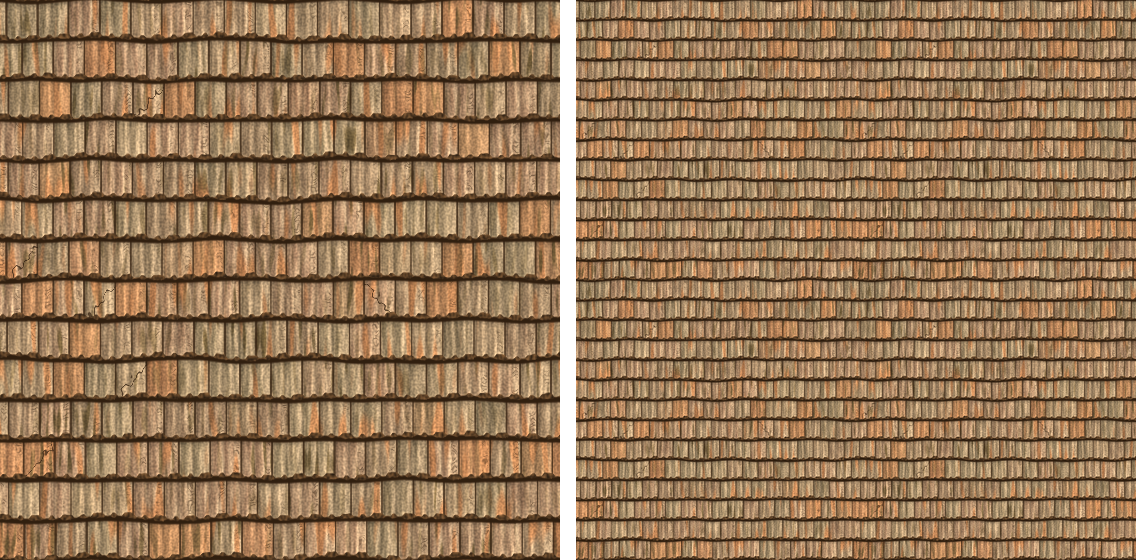
Left: one tile. Right: repeated 2 by 2.
Give the GLSL for this texture, as a Shadertoy shader.

```glsl
// Weathered clay roof: 14 overlapping courses of 18 fluted tiles, staggered by half a tile.
// Each tile has a rib profile that drives its shading and its scalloped lower edge;
// hashes vary the tiles and wrapping gradient noise adds streaks, moss, grain and cracks.

const vec2 GRID = vec2(18.0, 14.0);
const vec3 SHADOW = vec3(0.19, 0.12, 0.06);
const vec3 FACE = vec3(0.37, 0.26, 0.155);
const vec3 OLIVE = vec3(0.64, 0.55, 0.41);
const vec3 ROSE = vec3(0.70, 0.54, 0.41);
const vec3 PALE = vec3(0.79, 0.67, 0.52);
const vec3 ORANGE = vec3(0.79, 0.52, 0.32);
const vec3 MOSS = vec3(0.42, 0.34, 0.20);

vec2 hash22(vec2 p) {
    vec3 q = fract(p.xyx * vec3(0.1031, 0.1030, 0.0973));
    q += dot(q, q.yzx + 33.33);
    return fract((q.xx + q.yz) * q.zy);
}

float cornerGradient(vec2 cell, vec2 offset, vec2 period) {
    float angle = 6.2832 * hash22(mod(cell, period)).x;
    return dot(vec2(cos(angle), sin(angle)), offset);
}

// Gradient noise over the grid; scale * GRID must be whole so that it wraps
float wrapNoise(vec2 p, vec2 scale) {
    vec2 period = GRID * scale;
    p *= scale;
    vec2 i = floor(p), f = fract(p);
    vec2 w = f * f * f * (f * (f * 6.0 - 15.0) + 10.0);
    vec2 e = vec2(1.0, 0.0);
    float low = mix(cornerGradient(i, f, period),
                    cornerGradient(i + e.xy, f - e.xy, period), w.x);
    float high = mix(cornerGradient(i + e.yx, f - e.yx, period),
                     cornerGradient(i + e.xx, f - e.xx, period), w.x);
    return mix(low, high, w.y);
}

// Height across one tile: thin lip, middle rib, broad right rib
float ribHeight(float u) {
    float lip = 0.7 * (1.0 - smoothstep(0.02, 0.11, u));
    float middle = 0.8 * (smoothstep(0.25, 0.36, u) - smoothstep(0.40, 0.51, u));
    return max(max(lip, middle), smoothstep(0.62, 0.75, u));
}

float lineMask(float d, float halfWidth, float blur) {
    return 1.0 - smoothstep(halfWidth - blur * 0.5, halfWidth + blur, abs(d));
}

// Fired clay with streaks, orange patches, moss and grain
vec3 clayColor(vec2 q, float rib, vec2 tone, vec2 wear) {
    float streak = wrapNoise(q, vec2(9.0, 1.5));
    float grain = wrapNoise(q, vec2(14.0, 16.0));
    float patches = wrapNoise(q, vec2(3.0, 0.5));
    vec3 color = mix(OLIVE, ROSE, smoothstep(0.15, 0.85, tone.y));
    color = mix(color, PALE, clamp(0.15 + 0.4 * rib + 0.7 * streak, 0.0, 0.85));
    float orange = smoothstep(0.16, 0.40, patches) + 0.75 * smoothstep(0.88, 0.93, wear.x);
    color = mix(color, ORANGE, 0.8 * min(orange, 1.0));
    float moss = smoothstep(0.08, 0.42, wrapNoise(q + 3.0, vec2(6.0, 1.0)));
    color = mix(color, MOSS, moss * mix(0.25, 0.9, wear.y * wear.y));
    return color * (0.93 + 0.14 * tone.x + 0.28 * grain + 0.2 * streak);
}

// Fine crazing on the broad rib, plus a rare long crack
float crackMask(vec2 q, vec2 local, vec2 tone, vec2 wear, vec2 px) {
    float u = local.x, v = local.y;
    float bend = wrapNoise(q, vec2(5.0));
    float strip = smoothstep(0.72, 0.76, u) * (1.0 - smoothstep(0.91, 0.96, u));
    float rungs = lineMask(fract(v * 9.0 + 1.6 * bend + tone.x) - 0.5, 0.10, 9.0 * px.y);
    float broken = smoothstep(-0.15, 0.15, wrapNoise(q + 7.0, vec2(4.0)));
    float upright = lineMask(u - 0.77 - 0.06 * bend, 0.012, px.x);
    float crazing = max(rungs * strip, upright * 0.6) * broken * smoothstep(0.1, 0.6, tone.y);
    float slant = (u - 0.5) * mix(-0.9, 0.9, step(0.5, wear.y));
    float split = lineMask(v - 0.45 - slant - 0.3 * bend, 0.018, px.y);
    return max(0.5 * crazing, split * step(0.96, tone.x));
}

void mainImage(out vec4 fragColor, in vec2 fragCoord) {
    vec2 px = GRID / iResolution.xy;
    vec2 p = fragCoord * px;

    // Slightly sagging courses, each shifted against the next
    p.y += 0.11 * wrapNoise(p, vec2(0.5));
    float row = mod(floor(p.y), GRID.y);
    p.x -= mix(0.75, 0.25, mod(row, 2.0)) + 0.1 * (hash22(vec2(row, 9.0)).x - 0.5);
    vec2 id = mod(floor(p), GRID);
    vec2 local = fract(p);
    vec2 q = p + vec2(5.0 * row, 0.0);
    vec2 tone = hash22(id + 11.0);
    vec2 wear = hash22(id + 57.0);

    // Tile surface, lit from the left
    float rib = ribHeight(local.x);
    float slope = (ribHeight(local.x + 0.02) - ribHeight(local.x - 0.02)) / 0.04;
    vec3 color = clayColor(q, rib, tone, wear);
    color *= mix(0.91, 1.04, rib) + 0.014 * slope;
    color = mix(color, SHADOW, 0.75 * crackMask(q, local, tone, wear, px));

    // Dark joint between neighbours
    float joint = min(local.x, 1.0 - local.x);
    color = mix(color, SHADOW, 0.8 * lineMask(joint, 0.012 + 0.02 * wear.y, px.x));

    // Scalloped lower edge: worn rim, thick front face, gap beneath
    float ragged = 0.03 * (tone.x - 0.5) + 0.025 * wrapNoise(q, vec2(8.0));
    float rim = 0.08 + 0.08 * rib + ragged;
    float base = 0.055 - 0.03 * rib + ragged;
    color *= 1.0 + 0.10 * (1.0 - smoothstep(0.0, 0.09, local.y - rim));
    vec3 face = FACE * (0.95 + 0.8 * wrapNoise(q, vec2(10.0)));
    color = mix(face, color, smoothstep(-px.y, px.y, local.y - rim));
    color = mix(SHADOW, color, smoothstep(-px.y, px.y, local.y - base));

    // Shadow cast by the course above
    color *= 1.0 - 0.15 * smoothstep(0.78, 0.93, local.y);
    color = mix(color, SHADOW, smoothstep(0.91, 0.98, local.y));
    fragColor = vec4(clamp(color, 0.0, 1.0), 1.0);
}
```
